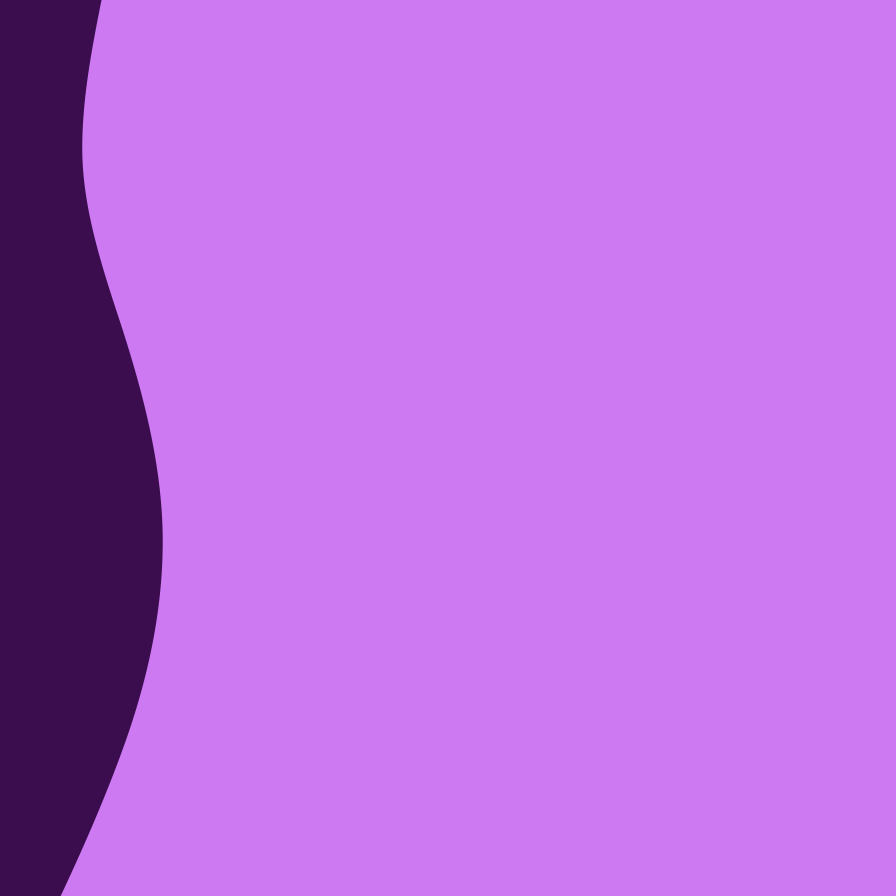
Reproduce this background procedurally as a Shadertoy shader.

```glsl
// A flat lilac field with a dark plum band along the left side.
// The band's wavy edge is a smooth curve x(y), joined from cubic Hermite
// spans, and is antialiased by its approximate distance to each pixel.

const vec3 LILAC = vec3(0.80, 0.475, 0.95);
const vec3 PLUM = vec3(0.23, 0.047, 0.306);

// Edge knots from bottom to top: height, edge position, slope dx/dy
const int KNOT_COUNT = 6;
const vec3 KNOTS[KNOT_COUNT] = vec3[KNOT_COUNT](
    vec3(0.0, 0.0677, 0.47),
    vec3(0.1667, 0.138, 0.36),
    vec3(0.3958, 0.1816, 0.0),
    vec3(0.6484, 0.1315, -0.33),
    vec3(0.8346, 0.0918, 0.0),
    vec3(1.0, 0.1133, 0.2)
);

// Cubic Hermite span between two knots
float hermite(vec3 a, vec3 b, float y) {
    float span = b.x - a.x;
    float t = (y - a.x) / span;
    float s = 1.0 - t;
    return s * s * ((1.0 + 2.0 * t) * a.y + t * span * a.z)
         + t * t * ((1.0 + 2.0 * s) * b.y - s * span * b.z);
}

// Horizontal position of the band's edge at height y
float edgeAt(float y) {
    float edge = KNOTS[0].y;
    for (int i = 0; i < KNOT_COUNT - 1; i++) {
        if (y >= KNOTS[i].x) edge = hermite(KNOTS[i], KNOTS[i + 1], y);
    }
    return edge;
}

void mainImage(out vec4 fragColor, in vec2 fragCoord) {
    vec2 uv = fragCoord / iResolution.xy;
    float pixel = 1.0 / iResolution.y;

    // Signed distance to the edge, corrected for its slope
    float edge = edgeAt(uv.y);
    float slope = (edgeAt(uv.y + pixel) - edge) / pixel;
    float dist = (uv.x - edge) / sqrt(1.0 + slope * slope);

    // Blend across one pixel
    float field = clamp(dist / pixel + 0.5, 0.0, 1.0);
    fragColor = vec4(mix(PLUM, LILAC, field), 1.0);
}
```
